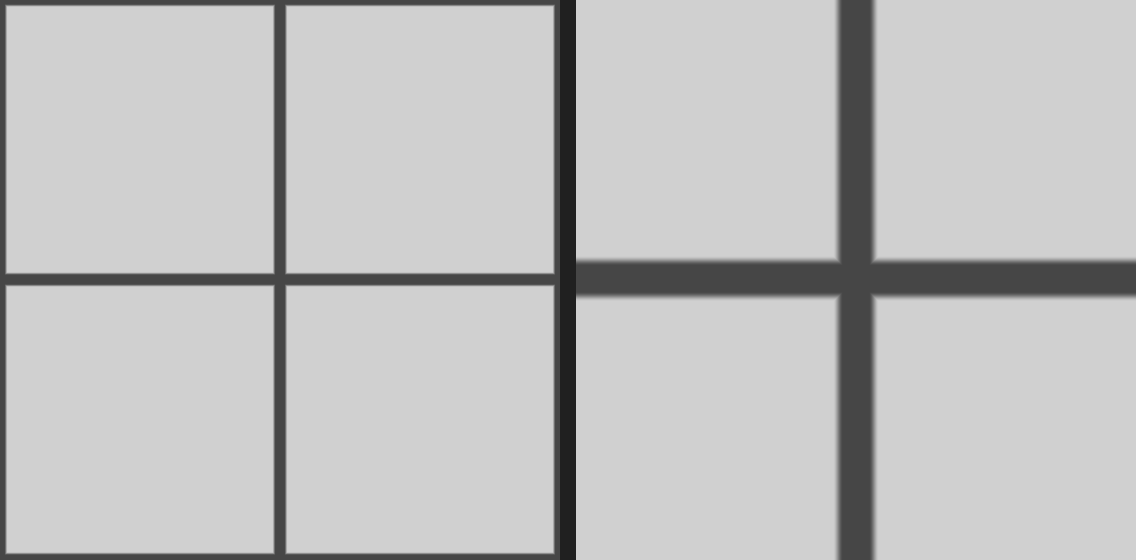
Left, the full canvas; right, a detail of the centre.
A WebGL 1 fragment shader for this pattern:

```glsl
precision highp float;
// Plain square tiles in a two by two grid, parted by straight dark joints.
// Each cell is folded to its centre; the distance to the nearest tile edge
// is blended softly from joint colour to tile colour.

uniform vec2 u_resolution;

const float REPEATS = 2.0;
const float JOINT_WIDTH = 0.0214;            // fraction of the canvas
const float EDGE_SOFTNESS = 0.003;           // half width of the blend
const vec2 GRID_OFFSET = vec2(0.0, 0.0008);  // slight upward shift of the joints
const vec3 TILE_COLOR = vec3(0.816);
const vec3 JOINT_COLOR = vec3(0.275);

// Position relative to the centre of its cell, in canvas units
vec2 cellPosition(vec2 uv, float repeats) {
  return (fract(uv * repeats) - 0.5) / repeats;
}

// Signed distance to an axis-aligned square, negative inside
float squareDistance(vec2 p, float halfSize) {
  vec2 d = abs(p) - halfSize;
  return max(d.x, d.y);
}

// Soft coverage of the inside of a shape
float coverage(float dist, float softness) {
  return 1.0 - smoothstep(-softness, softness, dist);
}

void main() {
  vec2 uv = gl_FragCoord.xy / u_resolution;
  vec2 p = cellPosition(uv - GRID_OFFSET, REPEATS);
  float halfTile = 0.5 * (1.0 / REPEATS - JOINT_WIDTH);

  // Keep the blend at least about one pixel wide on small canvases
  float softness = max(EDGE_SOFTNESS, 0.7 / min(u_resolution.x, u_resolution.y));
  float tile = coverage(squareDistance(p, halfTile), softness);

  gl_FragColor = vec4(mix(JOINT_COLOR, TILE_COLOR, tile), 1.0);
}
```
